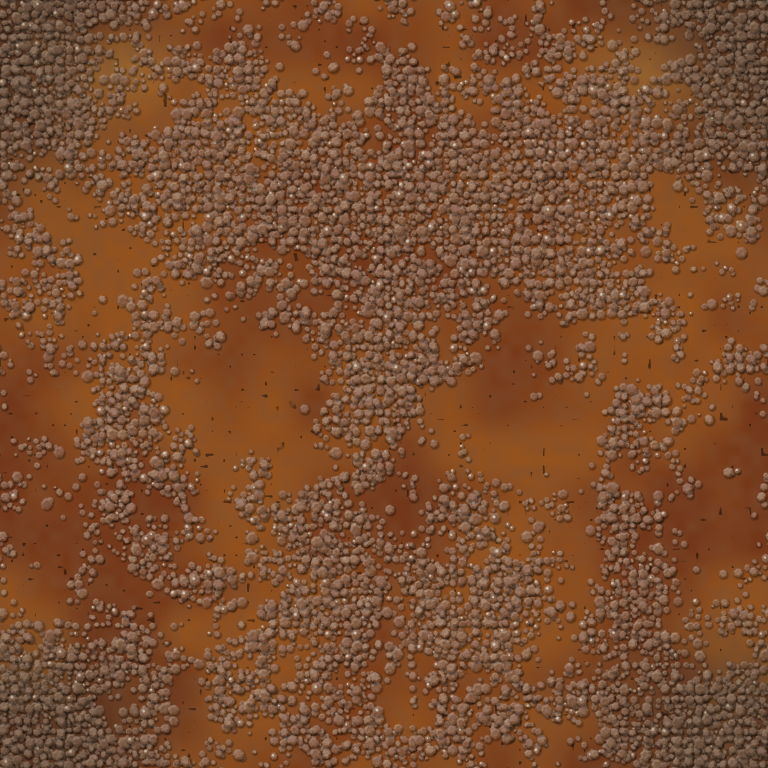
Give the GLSL for this texture, as a WebGL 2 fragment shader.

```glsl
#version 300 es
precision highp float;
// Coarse sugar crystals scattered over an amber glaze, as one seamless tile.
// A density field, folded about the vertical axis, decides where crystals sit;
// three jittered grids of faceted hexagonal grains are then laid over the glaze.
uniform vec2 u_resolution;
out vec4 fragColor;

#define LAYERS 3            // grids of crystals, finest first
#define FINE_CELLS 116.0    // cells across the finest grid
#define CELL_STEP 22.0      // cells fewer in each later grid
#define GRAIN_MIN 0.27      // grain radius range, in cells
#define GRAIN_MAX 0.53
#define COVERAGE 0.90       // chance of a grain where density is full
#define CLUMPING 1.5        // strength of noise in the density
#define SHADOW 0.34         // darkness cast beside a grain
#define CLARITY 0.20        // glaze seen through a grain
#define GLINT_CHANCE 0.06   // share of grains with a bright spot

const vec3 AMBER = vec3(0.56, 0.31, 0.11);
const vec3 RUSSET = vec3(0.43, 0.20, 0.09);
const vec3 HONEY = vec3(0.64, 0.43, 0.18);
const vec3 SUGAR_DARK = vec3(0.47, 0.30, 0.19);
const vec3 SUGAR_PALE = vec3(0.73, 0.61, 0.52);
const vec3 SUGAR_ROSE = vec3(0.66, 0.51, 0.46);
const vec3 GLINT = vec3(0.90, 0.86, 0.78);
const float SECTOR = 1.0472; // sixth of a turn

vec3 hash3(vec3 p) {
  p = fract(p * vec3(0.1031, 0.1030, 0.0973));
  p += dot(p, p.yxz + 33.33);
  return fract((p.xxy + p.yxx) * p.zyx);
}

// Value noise that repeats every `cells` lattice steps
float noise(vec2 uv, float cells, float seed) {
  vec2 p = uv * cells, i = floor(p), f = fract(p);
  f = f * f * (3.0 - 2.0 * f);
  vec2 a = mod(i, cells), b = mod(i + 1.0, cells);
  return mix(mix(hash3(vec3(a, seed)).x, hash3(vec3(b.x, a.y, seed)).x, f.x),
             mix(hash3(vec3(a.x, b.y, seed)).x, hash3(vec3(b, seed)).x, f.x), f.y);
}

// Soft elliptical patch, wrapping vertically; m.x is distance from the axis
float patchAt(vec2 m, vec2 centre, vec2 radius) {
  vec2 d = m - centre;
  d.y = fract(d.y + 0.5) - 0.5;
  d /= radius;
  return exp(-dot(d, d));
}

vec2 foldAxis(vec2 uv) { return vec2(abs(fract(uv.x) - 0.5), fract(uv.y)); }

float corners(vec2 m) {
  return patchAt(m, vec2(0.5, 0.91), vec2(0.13, 0.16))
       + patchAt(m, vec2(0.5, 0.06), vec2(0.20, 0.10));
}

float density(vec2 uv) {
  vec2 m = foldAxis(uv);
  float d = 0.43 + 0.45 * corners(m);
  d += 0.42 * patchAt(m, vec2(0.0, 0.72), vec2(0.27, 0.24));
  d += 0.20 * patchAt(m, vec2(0.14, 0.18), vec2(0.18, 0.13));
  d += 0.18 * patchAt(m, vec2(0.32, 0.35), vec2(0.10, 0.10));
  d -= 0.38 * patchAt(m, vec2(0.17, 0.45), vec2(0.07, 0.11));
  d -= 0.28 * patchAt(m, vec2(0.41, 0.68), vec2(0.07, 0.15));
  d -= 0.22 * patchAt(m, vec2(0.40, 0.48), vec2(0.10, 0.09));
  d -= 0.30 * patchAt(m, vec2(0.31, 0.95), vec2(0.12, 0.08));
  float clumps = 0.30 * noise(m, 9.0, 3.0) + 0.35 * noise(uv, 21.0, 5.0)
               + 0.35 * noise(uv, 43.0, 7.0);
  return smoothstep(0.22, 0.80, d + CLUMPING * (clumps - 0.5));
}

vec3 glaze(vec2 uv) {
  vec2 m = foldAxis(uv);
  float tone = 0.55 * noise(m, 6.0, 11.0) + 0.45 * noise(uv, 17.0, 13.0);
  vec3 col = mix(RUSSET, AMBER, smoothstep(0.15, 0.75, tone));
  col = mix(col, HONEY, 0.7 * patchAt(m, vec2(0.33, 0.91), vec2(0.07, 0.05)));
  col = mix(col, SUGAR_DARK, 0.45 * noise(uv, 70.0, 17.0));
  float speck = smoothstep(0.90, 0.98, noise(uv, 130.0, 19.0));
  return col * (1.0 - 0.45 * speck);
}

// Lays one grid of grains over col
vec3 addGrains(vec3 col, vec2 uv, float cells, float seed) {
  vec2 p = uv * cells, home = floor(p);
  float pixel = cells / u_resolution.y;
  for (int k = 0; k < 9; k++) {
    vec2 cell = home + vec2(k % 3 - 1, k / 3 - 1);
    vec3 h = hash3(vec3(mod(cell, cells), seed));
    vec3 g = hash3(vec3(mod(cell, cells), seed + 31.0));
    vec2 centre = cell + 0.2 + 0.6 * h.xy;
    if (h.z > COVERAGE * density(centre / cells)) continue;
    float radius = mix(GRAIN_MIN, GRAIN_MAX, g.x), turn = g.y * 6.2832;
    vec2 q = p - centre;
    float under = length(q + vec2(-0.07, 0.13)) - radius;
    col *= 1.0 - SHADOW * (1.0 - smoothstep(-0.10, 0.20, under));
    // Hexagon, stretched at random, with a flat top and six lit sides
    vec2 r = mat2(cos(turn), -sin(turn), sin(turn), cos(turn)) * q;
    r.y *= 0.85 + 0.4 * g.z;
    float hex = max(abs(r.x), 0.5 * abs(r.x) + 0.866 * abs(r.y));
    float edge = mix(hex, length(r), 0.45) - radius;
    float side = floor(atan(r.y, r.x + 1e-5) / SECTOR + 0.5) * SECTOR + turn;
    float lit = 0.45 + 0.45 * dot(vec2(cos(side), sin(side)), vec2(-0.5, 0.85));
    float top = 1.0 - smoothstep(0.40, 0.65, hex / radius);
    float tone = mix(lit, 0.30 + 0.55 * g.z, top) + 0.3 * (noise(uv, 256.0, 23.0) - 0.5);
    vec3 sugar = mix(SUGAR_DARK, mix(SUGAR_PALE, SUGAR_ROSE, g.y), clamp(tone, 0.0, 1.1));
    float spot = 1.0 - smoothstep(0.05, 0.22, length(q - vec2(-0.10, 0.12)));
    sugar = mix(sugar, GLINT, spot * step(1.0 - GLINT_CHANCE, fract(g.x * 7.0 + g.z)));
    float cover = 1.0 - smoothstep(-pixel - 0.03, pixel * 0.5 + 0.03, edge);
    col = mix(col, sugar, cover * (1.0 - CLARITY));
  }
  return col;
}

void main() {
  vec2 uv = gl_FragCoord.xy / u_resolution;
  vec3 col = glaze(uv);
  for (int i = 0; i < LAYERS; i++)
    col = addGrains(col, uv, FINE_CELLS - CELL_STEP * float(i), 41.0 + 13.0 * float(i));
  // Duller light toward the corners
  float dull = clamp(corners(foldAxis(uv)), 0.0, 1.0);
  col = mix(col, vec3(dot(col, vec3(0.35, 0.5, 0.15))) * vec3(1.12, 0.95, 0.76), 0.4 * dull);
  fragColor = vec4(col * (1.04 - 0.14 * dull), 1.0);
}
```
